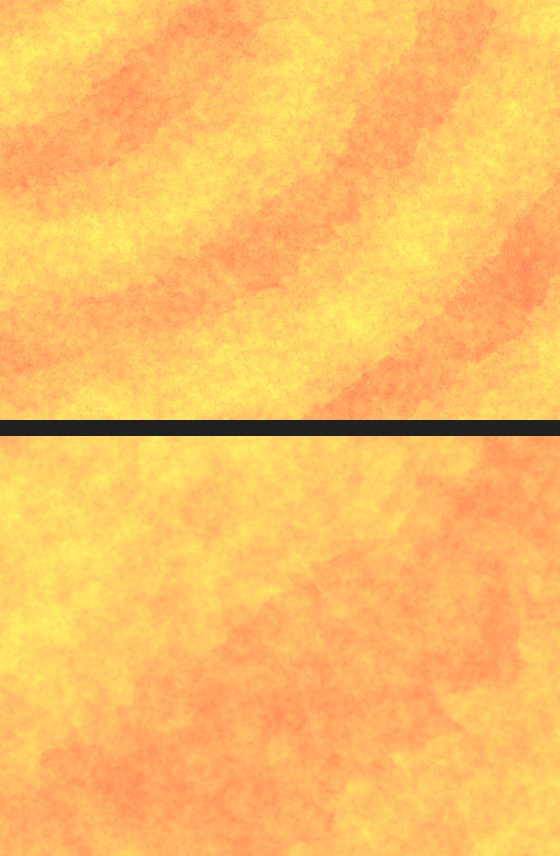
Top, the full canvas; bottom, a detail of the centre.
This texture is drawn by a WebGL 1 fragment shader. Its source:

```glsl
precision highp float;
// Warm torn-paper strata: curved orange and yellow bands with ragged edges and mottled grain.

uniform vec2 u_resolution;

// Band layout, in units of the canvas height
const vec2 RING_CENTER = vec2(-0.25, 1.43);
const float BAND_PERIOD = 0.42;
const float DARK_RADIUS = 1.345;
const float OUTWARD_DRIFT = 0.12;
const float BEND_AMOUNT = 0.05;
const float BEND_SCALE = 2.6;

// Ragged edges
const float JAG_SCALE = 20.0;
const float JAG_AMOUNT = 0.032;
const float CUSP_SCALE = 29.0;
const float CUSP_AMOUNT = 0.042;
const float EDGE_SOFTNESS = 0.03;
const float DARK_LEVEL = 0.5;
const float BRIGHT_LEVEL = 0.62;

// Tone is the green channel, which carries the hue from orange to yellow
const float BASE_TONE = 0.780;
const float WAVE_TONE = 0.045;
const float DARK_TONE = 0.07;
const float BRIGHT_TONE = 0.028;
const float BLOTCH_TONE = 0.1;
const float GRAIN_TONE = 0.085;
const float BLOTCH_SCALE = 5.5;
const float GRAIN_SCALE = 31.0;
const vec2 TONE_RANGE = vec2(0.54, 0.95);
const vec2 BLUE_RANGE = vec2(0.36, 0.40);
const float TAU = 6.2831853;

vec2 gradient(vec2 cell) {
  vec3 q = fract(cell.xyx * vec3(0.1031, 0.1030, 0.0973));
  q += dot(q, q.yzx + 33.33);
  float angle = TAU * fract((q.x + q.y) * q.z);
  return vec2(cos(angle), sin(angle));
}

float gradientNoise(vec2 p) {
  vec2 i = floor(p);
  vec2 f = fract(p);
  vec2 w = f * f * f * (f * (f * 6.0 - 15.0) + 10.0);
  float a = dot(gradient(i), f);
  float b = dot(gradient(i + vec2(1.0, 0.0)), f - vec2(1.0, 0.0));
  float c = dot(gradient(i + vec2(0.0, 1.0)), f - vec2(0.0, 1.0));
  float d = dot(gradient(i + vec2(1.0, 1.0)), f - vec2(1.0, 1.0));
  return mix(mix(a, b, w.x), mix(c, d, w.x), w.y);
}

float fractalNoise(vec2 p, float gain) {
  float sum = 0.0;
  float amplitude = 1.0;
  for (int octave = 0; octave < 4; octave++) {
    sum += amplitude * gradientNoise(p);
    p = mat2(1.6, 1.2, -1.2, 1.6) * p + 17.3;
    amplitude *= gain;
  }
  return sum;
}

// 1 in the middle of an orange band, -1 in the middle of a yellow one
float bandWave(float radius) {
  return cos(TAU * (radius - DARK_RADIUS) / BAND_PERIOD);
}

float ragged(float level, float wave) {
  return smoothstep(level - EDGE_SOFTNESS, level + EDGE_SOFTNESS, wave);
}

void main() {
  vec2 p = gl_FragCoord.xy / u_resolution.y;

  // Large arcs, gently bent
  float radius = length(p - RING_CENTER) - OUTWARD_DRIFT * (p.x - 0.6);
  radius += BEND_AMOUNT * gradientNoise(p * BEND_SCALE + 40.7);

  // Torn outlines: rounded waves plus folded noise for the cusps
  float jag = JAG_AMOUNT * gradientNoise(p * JAG_SCALE + 8.2);
  jag += CUSP_AMOUNT * (abs(gradientNoise(p * CUSP_SCALE + 61.4)) - 0.2);
  float tornWave = bandWave(radius + jag);
  float contrast = 1.0 + 0.6 * gradientNoise(p * 3.0 + 23.9);
  float dark = ragged(DARK_LEVEL, tornWave) * contrast;
  float bright = ragged(BRIGHT_LEVEL, -tornWave) * contrast;

  // Band tone, cloudy blotches and fine grain
  float tone = BASE_TONE - WAVE_TONE * bandWave(radius + 0.4 * jag);
  tone += BRIGHT_TONE * bright - DARK_TONE * dark;
  tone += BLOTCH_TONE * fractalNoise(p * BLOTCH_SCALE * vec2(0.8, 1.2) + 5.1, 0.55);
  tone += GRAIN_TONE * fractalNoise(p * GRAIN_SCALE + 71.6, 0.9);
  tone = clamp(tone, TONE_RANGE.x, TONE_RANGE.y);

  float blue = mix(BLUE_RANGE.x, BLUE_RANGE.y, smoothstep(0.57, 0.72, tone));
  gl_FragColor = vec4(1.0, tone, blue, 1.0);
}
```
